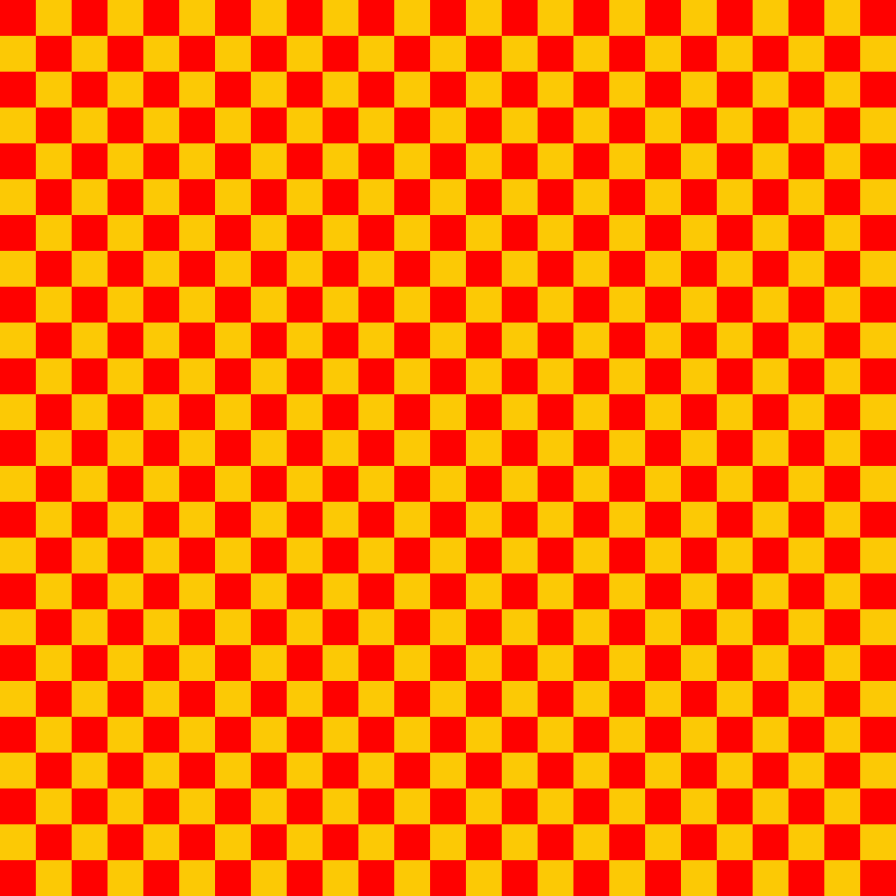
A WebGL 2 fragment shader for this pattern:

```glsl
#version 300 es
precision highp float;

#define CELLS 25.0
#define EDGE_PIXELS 1.0
#define RED vec3(1.0, 0.005, 0.0)
#define YELLOW vec3(0.99, 0.79, 0.02)

uniform vec2 u_resolution;
out vec4 fragColor;

// Signed distance to the nearest grid line: positive in even cells, negative in odd ones
vec2 signedGridDistance(vec2 p) {
    return 0.5 - abs(mod(p + 0.5, 2.0) - 1.0);
}

// Smoothed checkerboard: 1 where both cell indices share parity, 0 elsewhere
float checker(vec2 p, vec2 edgeWidth) {
    vec2 side = clamp(2.0 * signedGridDistance(p) / edgeWidth, -1.0, 1.0);
    return 0.5 + 0.5 * side.x * side.y;
}

void main() {
    vec2 uv = gl_FragCoord.xy / u_resolution;
    vec2 edgeWidth = EDGE_PIXELS * CELLS / u_resolution;

    // An odd cell count puts a red square in every corner
    float redMask = checker(uv * CELLS, edgeWidth);
    fragColor = vec4(mix(YELLOW, RED, redMask), 1.0);
}
```
